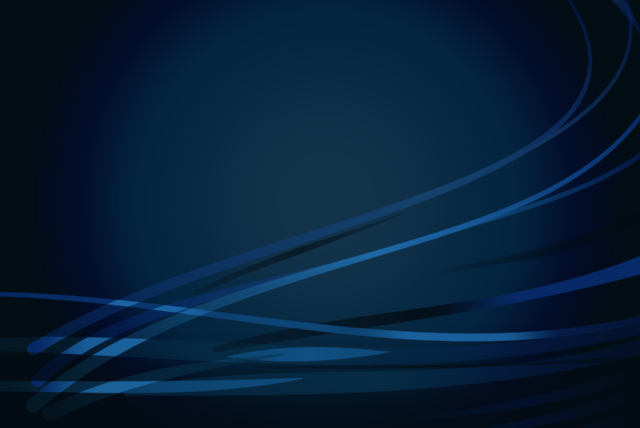
Reproduce this background procedurally as a Shadertoy shader.

```glsl
// Translucent blue ribbons sweeping over a dark radial glow.
// Curling strands are cubic Bezier curves measured by distance; the flatter
// bands fill the space between two cubic edges. Layers are blended in order.

const vec3 INK   = vec3(0.012, 0.045, 0.075);
const vec3 NAVY  = vec3(0.015, 0.09, 0.30);
const vec3 ROYAL = vec3(0.03, 0.17, 0.43);
const vec3 STEEL = vec3(0.09, 0.27, 0.45);
const vec3 TEAL  = vec3(0.025, 0.18, 0.28);
const vec3 AZURE = vec3(0.06, 0.31, 0.51);
const vec3 SKY   = vec3(0.12, 0.43, 0.68);

float coverage(float d) {
    return clamp(0.5 - d * iResolution.y / 1.4, 0.0, 1.0);
}

// Three-stop ramp over t in 0..1
vec3 ramp(vec3 a, vec3 b, vec3 c, float t) {
    return t < 0.5 ? mix(a, b, 2.0 * t) : mix(b, c, 2.0 * t - 1.0);
}

float ramp(vec3 v, float t) {
    return ramp(vec3(v.x), vec3(v.y), vec3(v.z), t).x;
}

vec2 bezier(vec2 a, vec2 b, vec2 c, vec2 d, float t) {
    float s = 1.0 - t;
    return s*s*s*a + 3.0*s*s*t*b + 3.0*s*t*t*c + t*t*t*d;
}

// Cubic through four evenly spaced heights
float edge(vec4 h, float t) {
    float u = 3.0 * t, a = u - 1.0, b = u - 2.0, c = u - 3.0;
    return -a*b*c*h.x/6.0 + u*b*c*h.y/2.0 - u*a*c*h.z/2.0 + u*a*b*h.w/6.0;
}

// Both shapes return (coverage, position along the shape)
vec2 strand(vec2 p, vec2 a, vec2 b, vec2 c, vec2 d, vec3 halfWidth) {
    const float STEPS = 32.0;
    float nearest = 10.0, along = 0.0;
    vec2 from = a;
    for (float i = 0.0; i < STEPS; i++) {
        vec2 to = bezier(a, b, c, d, (i + 1.0) / STEPS);
        vec2 seg = to - from;
        float h = clamp(dot(p - from, seg) / dot(seg, seg), 0.0, 1.0);
        float dist = length(p - from - h * seg);
        if (dist < nearest) { nearest = dist; along = (i + h) / STEPS; }
        from = to;
    }
    return vec2(coverage(nearest - ramp(halfWidth, along)), along);
}

vec2 band(vec2 p, float x0, float x1, vec4 top, vec4 bottom) {
    float t = (p.x - x0) / (x1 - x0), s = clamp(t, 0.0, 1.0);
    float d = max(p.y - edge(top, s), edge(bottom, s) - p.y);
    return vec2(coverage(d) * step(0.0, t) * step(t, 1.0), s);
}

vec3 paint(vec3 base, vec2 shape, vec3 a, vec3 b, vec3 c, vec3 alpha) {
    return mix(base, ramp(a, b, c, shape.y), shape.x * ramp(alpha, shape.y));
}

vec3 backdrop(vec2 p) {
    float r = length(p - vec2(0.765, 0.53));
    vec3 col = mix(vec3(0.07, 0.20, 0.29), vec3(0.015, 0.145, 0.25), smoothstep(0.08, 0.46, r));
    col = mix(col, vec3(0.008, 0.045, 0.16), smoothstep(0.42, 0.62, r));
    col = mix(col, vec3(0.01, 0.05, 0.08), smoothstep(0.57, 0.73, r));
    return mix(col, INK, 0.75 * (1.0 - smoothstep(0.0, 0.25, p.y)));
}

void mainImage(out vec4 fragColor, in vec2 fragCoord) {
    vec2 p = fragCoord / iResolution.xy * vec2(1.5, 1.0);
    vec3 col = backdrop(p);

    // Faint strips in the lower right corner
    for (float i = 0.0; i < 3.0; i++) {
        vec2 strip = band(p + vec2(0.0, 0.05 * i - 0.03), 0.95, 1.5,
            vec4(-0.01, 0.02, 0.06, 0.12), vec4(-0.02, 0.005, 0.035, 0.09));
        col = paint(col, strip, TEAL, NAVY, INK, vec3(0.0, 0.4, 0.4));
    }

    // Low teal bands
    vec2 upper = band(p, 0.0, 1.5, vec4(0.211, 0.201, 0.189, 0.25), vec4(0.18, 0.156, 0.152, 0.219));
    vec2 lower = band(p, 0.0, 0.71, vec4(0.111, 0.109, 0.111, 0.117), vec4(0.086, 0.082, 0.086, 0.115));
    vec2 floorBand = band(p, 0.29, 1.5, vec4(0.092, 0.129, 0.141, 0.209), vec4(0.076, 0.078, 0.102, 0.17));
    vec2 lens = band(p, 0.527, 0.918, vec4(0.166, 0.186, 0.188, 0.178), vec4(0.166, 0.156, 0.16, 0.178));
    vec2 gap = band(p, 0.59, 1.5, vec4(0.145, 0.146, 0.152, 0.17), vec4(0.141, 0.139, 0.145, 0.156));
    col = paint(col, floorBand, TEAL, TEAL, NAVY, vec3(0.6, 0.85, 0.3));
    col = paint(col, upper, TEAL, TEAL, NAVY, vec3(0.3, 0.8, 0.45));
    col = paint(col, lower, TEAL, AZURE, AZURE, vec3(0.35, 0.7, 0.9));
    col = paint(col, lens, AZURE, AZURE, AZURE, vec3(0.7, 1.0, 0.8));
    col = paint(col, gap, INK, INK, INK, vec3(0.2, 0.7, 0.4));

    // Shadows and the dark band that turns blue at the right
    vec2 shade = strand(p, vec2(0.46, 0.316), vec2(0.625, 0.395), vec2(0.78, 0.437), vec2(0.94, 0.5), vec3(0.006, 0.008, 0.002));
    vec2 veil = band(p, 1.03, 1.5, vec4(0.369, 0.402, 0.443, 0.512), vec4(0.359, 0.385, 0.418, 0.48));
    vec2 sweep = band(p, 0.5, 1.5, vec4(0.189, 0.258, 0.309, 0.402), vec4(0.176, 0.23, 0.285, 0.359));
    col = paint(col, shade, INK, INK, INK, vec3(0.2, 0.6, 0.2));
    col = paint(col, veil, INK, INK, INK, vec3(0.1, 0.45, 0.5));
    vec3 sweepTone = mix(INK, ROYAL, smoothstep(1.0, 1.24, p.x));
    col = paint(col, sweep, sweepTone, sweepTone, sweepTone, vec3(0.3, 0.85, 0.95));

    // Strands fanning out from the lower left
    vec2 high = strand(p, vec2(0.078, 0.184), vec2(0.586, 0.502), vec2(1.637, 0.555), vec2(1.328, 1.01), vec3(0.014, 0.009, 0.003));
    vec2 highFork = strand(p, vec2(0.742, 0.453), vec2(1.094, 0.58), vec2(1.563, 0.717), vec2(1.465, 1.01), vec3(0.002, 0.005, 0.004));
    vec2 mid = strand(p, vec2(0.078, 0.053), vec2(0.527, 0.434), vec2(1.27, 0.379), vec2(1.514, 0.746), vec3(0.017, 0.007, 0.005));
    vec2 midFork = strand(p, vec2(0.645, 0.336), vec2(0.938, 0.443), vec2(1.348, 0.512), vec2(1.514, 0.648), vec3(0.002, 0.005, 0.006));
    vec2 side = strand(p, vec2(0.088, 0.111), vec2(0.254, 0.268), vec2(0.508, 0.307), vec2(0.82, 0.393), vec3(0.015, 0.012, 0.003));
    vec2 low = strand(p, vec2(0.117, 0.033), vec2(0.293, 0.121), vec2(0.449, 0.141), vec2(0.664, 0.172), vec3(0.018, 0.014, 0.002));
    col = paint(col, low, TEAL, TEAL, TEAL, vec3(0.2, 0.7, 0.5));
    col = paint(col, side, NAVY, ROYAL, STEEL, vec3(0.3, 0.65, 0.7));
    col = paint(col, highFork, STEEL, STEEL, NAVY, vec3(0.2, 0.65, 0.65));
    col = paint(col, high, ROYAL, STEEL, NAVY, vec3(0.45, 0.85, 0.75));
    col = paint(col, midFork, STEEL, AZURE, NAVY, vec3(0.3, 0.8, 0.8));
    col = paint(col, mid, TEAL, SKY, ROYAL, vec3(0.35, 0.9, 0.9));

    // Long crossing band, then brighter tones where shapes overlap at the left
    vec2 cross = band(p, 0.0, 1.5, vec4(0.318, 0.273, 0.223, 0.262), vec4(0.307, 0.258, 0.205, 0.246));
    col = paint(col, cross, ROYAL, AZURE, NAVY, vec3(0.85, 0.85, 0.6));
    col = mix(col, SKY, 0.75 * cross.x * smoothstep(0.25, 0.1, abs(p.x - 1.07)));
    float fan = max(max(high.x, side.x), max(mid.x, low.x));
    float overlap = fan * max(cross.x, max(upper.x, lower.x)) * smoothstep(0.6, 0.4, p.x);
    col = mix(col, mix(ROYAL, SKY, smoothstep(0.08, 0.22, p.x)), 0.8 * overlap);

    // Pale glint in the top right corner
    vec2 glint = strand(p, vec2(1.43, 1.02), vec2(1.46, 0.99), vec2(1.48, 0.96), vec2(1.51, 0.91), vec3(0.012, 0.009, 0.002));
    col = paint(col, glint, STEEL, ROYAL, NAVY, vec3(0.5));

    fragColor = vec4(col, 1.0);
}
```
